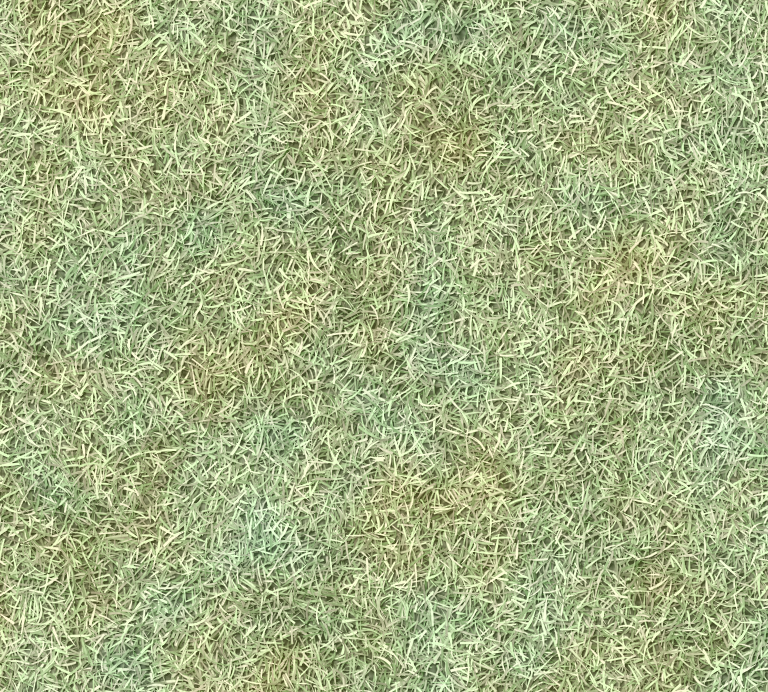
This texture is drawn by a WebGL 2 fragment shader. Its source:

```glsl
#version 300 es
precision highp float;
precision highp int;

uniform vec2 u_resolution;
out vec4 fragColor;

// Lengths are fractions of the canvas height
const int LAYERS = 12;
const float CELL = 0.021;
const float MIN_HALF_LENGTH = 0.007;
const float MAX_HALF_LENGTH = 0.019;
const float MIN_HALF_WIDTH = 0.0010;
const float MAX_HALF_WIDTH = 0.0019;
const float BEND = 0.15;
const float LEAN = 1.4;
const float LEAN_SPREAD = 2.3;
const vec2 SHADOW_OFFSET = vec2(0.0016, -0.0020);
const float SHADOW_DEPTH = 0.18;
const float LOW_TONE = 0.63;
const float LAYER_LIFT = 0.32;
const float TONE_SPREAD = 0.82;
const float PATCH_TONE = 0.13;
const vec3 DARK_GREEN = vec3(0.30, 0.36, 0.17);
const vec3 PALE_GREEN = vec3(0.87, 0.92, 0.73);
const vec3 FRESH_TINT = vec3(-0.08, 0.02, -0.07);
const vec3 DRY_TINT = vec3(0.045, -0.012, -0.045);
const vec3 SOIL_TINT = vec3(0.03, -0.02, 0.06);

vec3 hash3(ivec3 cell) {
    uvec3 v = uvec3(cell) * 1664525u + 1013904223u;
    v.x += v.y * v.z; v.y += v.z * v.x; v.z += v.x * v.y;
    v ^= v >> 16u;
    v.x += v.y * v.z; v.y += v.z * v.x; v.z += v.x * v.y;
    return vec3(v >> 8u) / float(1 << 24);
}

float cornerSlope(ivec2 corner, vec2 offset, int seed) {
    float angle = 6.2832 * hash3(ivec3(corner, seed)).x;
    return dot(vec2(cos(angle), sin(angle)), offset);
}

float gradientNoise(vec2 p, int seed) {
    ivec2 i = ivec2(floor(p));
    vec2 f = fract(p);
    vec2 s = f * f * f * (f * (f * 6.0 - 15.0) + 10.0);
    float low = mix(cornerSlope(i, f, seed),
                    cornerSlope(i + ivec2(1, 0), f - vec2(1, 0), seed), s.x);
    float high = mix(cornerSlope(i + ivec2(0, 1), f - vec2(0, 1), seed),
                     cornerSlope(i + ivec2(1, 1), f - vec2(1, 1), seed), s.x);
    return mix(low, high, s.y);
}

// Coverage of a curved blade that tapers towards its tip
float bladeCover(vec2 p, vec2 axis, float halfLength, float halfWidth, float bend, float blur) {
    vec2 q = vec2(dot(p, axis), dot(p, vec2(-axis.y, axis.x)));
    float along = q.x / halfLength;
    float across = abs(q.y - bend * halfLength * (along * along - 0.4));
    float width = halfWidth * mix(1.0, 0.35, smoothstep(-0.2, 1.0, along));
    float side = clamp((width - across) / blur + 0.5, 0.0, 1.0);
    float ends = clamp((halfLength - abs(q.x)) / blur + 0.5, 0.0, 1.0);
    return side * ends;
}

void main() {
    vec2 p = gl_FragCoord.xy / u_resolution.y;
    float pixel = 1.0 / u_resolution.y;

    // Broad patches of light, dryness and lean
    float patchTone = gradientNoise(p * 5.0, 101) + 0.6 * gradientNoise(p * 13.0, 102);
    float dryness = gradientNoise(p * 4.0, 103) + 0.8 * gradientNoise(p * 12.0, 104);
    float flow = LEAN + 1.3 * gradientNoise(p * 6.0, 105);

    // Shaded ground between the blades
    float tone = 0.20 + 0.5 * gradientNoise(p * 110.0, 106);
    vec3 tint = SOIL_TINT;

    // Blades stacked from the ground up
    for (int layer = 0; layer < LAYERS; layer++) {
        float level = float(layer) / float(LAYERS - 1);
        vec2 g = p / CELL + 17.0 * hash3(ivec3(layer, 7, 211)).xy;
        ivec2 home = ivec2(floor(g));
        for (int k = 0; k < 9; k++) {
            ivec2 cell = home + ivec2(k % 3 - 1, k / 3 - 1);
            vec3 place = hash3(ivec3(cell, layer));
            vec3 form = hash3(ivec3(cell, layer + 40));
            vec3 look = hash3(ivec3(cell, layer + 80));
            vec2 q = (g - vec2(cell) - place.xy) * CELL;

            float angle = flow + LEAN_SPREAD * (place.z + form.z - 1.0);
            angle += look.z < 0.5 ? 0.0 : 3.1416;
            vec2 axis = vec2(cos(angle), sin(angle));
            float halfLength = mix(MIN_HALF_LENGTH, MAX_HALF_LENGTH, form.x);
            float halfWidth = mix(MIN_HALF_WIDTH, MAX_HALF_WIDTH, form.y * form.y);
            float bend = BEND * (2.0 * look.y - 1.0);

            float shadow = bladeCover(q - SHADOW_OFFSET, axis, halfLength, halfWidth, bend, 2.0 * pixel);
            float cover = bladeCover(q, axis, halfLength, halfWidth, bend, 1.2 * pixel);
            float bladeTone = LOW_TONE + LAYER_LIFT * level + TONE_SPREAD * (look.x - 0.5);
            vec3 bladeTint = mix(FRESH_TINT, -FRESH_TINT, fract(look.z * 2.0));
            tone = mix(tone - SHADOW_DEPTH * shadow, bladeTone, cover);
            tint = mix(tint, bladeTint, cover);
        }
    }

    // Patch light, fine grain and dry colour
    tone += PATCH_TONE * patchTone + 0.10 * gradientNoise(p * 230.0, 107);
    vec3 colour = mix(DARK_GREEN, PALE_GREEN, clamp(tone, -0.1, 1.15));
    colour += 0.6 * tint + DRY_TINT * dryness;
    fragColor = vec4(clamp(colour, 0.0, 1.0), 1.0);
}
```
